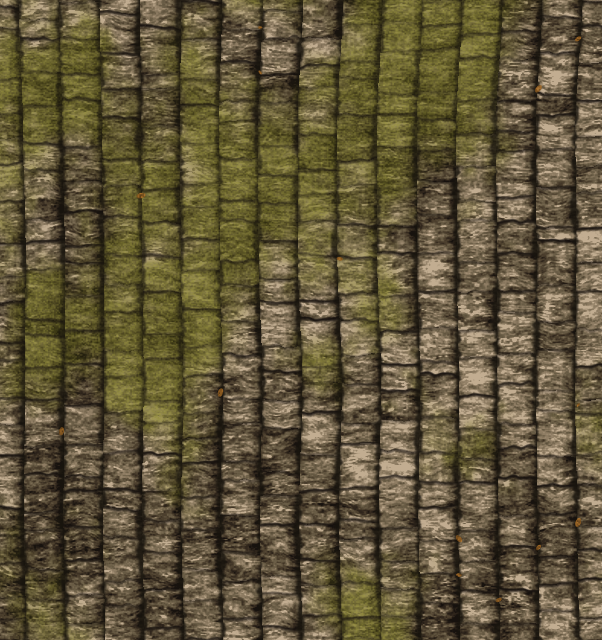
Reproduce this texture procedurally as a WebGL 2 fragment shader.

```glsl
#version 300 es
precision highp float;
uniform vec2 u_resolution;
out vec4 fragColor;

float hash(vec2 p) {
  return fract(sin(dot(p, vec2(127.1, 311.7))) * 43758.5453);
}

float noise(vec2 p) {
  vec2 i = floor(p), f = fract(p);
  f = f * f * (3.0 - 2.0 * f);
  return mix(mix(hash(i), hash(i + vec2(1, 0)), f.x),
             mix(hash(i + vec2(0, 1)), hash(i + vec2(1, 1)), f.x), f.y);
}

float fbm(vec2 p) {
  float sum = 0.0, amp = 0.5;
  for (int i = 0; i < 4; i++) {
    sum += amp * noise(p);
    p = p * 2.03 + 17.3;
    amp *= 0.5;
  }
  return sum / 0.9375;
}

// Uneven height of the joint below course k in a column
float joint(float k, float column) {
  return k + 0.65 * hash(vec2(k, column * 3.7 + 1.0));
}

// Weathered wood, from deep shadow to bleached fibre
vec3 woodColor(float t) {
  vec3 c = mix(vec3(0.09, 0.07, 0.055), vec3(0.19, 0.15, 0.11), smoothstep(-0.1, 0.12, t));
  c = mix(c, vec3(0.30, 0.25, 0.18), smoothstep(0.10, 0.32, t));
  c = mix(c, vec3(0.41, 0.36, 0.27), smoothstep(0.30, 0.52, t));
  c = mix(c, vec3(0.56, 0.49, 0.39), smoothstep(0.50, 0.74, t));
  return mix(c, vec3(0.76, 0.68, 0.57), smoothstep(0.72, 0.98, t));
}

void main() {
  vec2 p = gl_FragCoord.xy / u_resolution.y;

  // Columns, slightly crooked
  float x = (p.x - 0.034) / 0.0621 + 0.22 * (noise(p * vec2(2.0, 5.0)) - 0.5);
  float column = floor(x), across = x - column;

  // Courses of uneven height, each a little tilted
  float y = p.y * 19.5 + 9.0 * hash(vec2(column, 4.0));
  y += (across - 0.5) * 0.16 * (hash(vec2(column, floor(y))) - 0.5);
  y += 0.10 * (noise(vec2(x * 5.0, p.y * 20.0)) - 0.5);
  float k = floor(y);
  if (y < joint(k, column)) k -= 1.0;
  float below = y - joint(k, column);
  float above = joint(k + 1.0, column) - y;
  vec2 id = vec2(k, column);
  float tone = hash(id + 5.3);

  // Ragged ends shift every shingle sideways
  across += 0.09 * (hash(id + 8.1) - 0.5);
  across += 0.10 * (noise(vec2(column * 9.0, p.y * 130.0)) - 0.5);

  // Horizontal fibres, coarse to fine
  vec2 g = vec2(x + tone * 40.0, p.y + 0.01 * (noise(p * 30.0) - 0.5));
  float coarse = noise(g * vec2(1.6, 95.0));
  float medium = noise(g * vec2(4.0, 210.0) + 31.0);
  float fine = noise(g * vec2(13.0, 400.0) + 57.0);
  float speck = noise(p * 420.0);
  float t = 0.49 + 0.42 * (coarse - 0.5) + 0.50 * (medium - 0.5)
          + 0.42 * (fine - 0.5) + 0.22 * (speck - 0.5);
  t += 0.26 * (tone - 0.5) + 0.55 * (fbm(p * vec2(9.0, 7.0) + 3.0) - 0.5);

  // Bleached flakes on the lit part
  float flake = noise(g * vec2(3.0, 170.0) + 83.0) * (0.6 + 0.4 * fine);
  t += 0.32 * smoothstep(0.58, 0.78, flake) * smoothstep(0.95, 0.6, across);

  // Rounded profile lit from the left, dark on the right flank
  t += 0.08 * smoothstep(0.0, 0.3, across) - 0.34 * smoothstep(0.62, 1.0, across);

  // Moss in soft patches, broken into grains and drawn along the columns
  vec2 m = vec2(mix(p.x, (column + 0.5) * 0.0621, 0.35), p.y);
  float patches = fbm(m * vec2(6.5, 4.6) + vec2(7.4, 2.9));
  float moss = smoothstep(0.47, 0.73, patches + 0.10 * (noise(p * 60.0) - 0.5));
  moss *= 0.72 + 0.28 * speck;
  float grain = 0.55 * speck + 0.45 * noise(p * 260.0 + 9.0);
  vec3 mossColor = mix(vec3(0.20, 0.19, 0.05), vec3(0.56, 0.54, 0.22),
                       clamp(0.5 * grain + 0.5 * t + 0.08, 0.0, 1.0));
  vec3 color = mix(woodColor(t), mossColor, moss * 0.9);

  // Dark joints between courses, some nearly closed
  float gap = 0.045 + 0.05 * noise(vec2(x * 7.0, k));
  float strength = mix(0.35, 0.9, hash(id + 2.7));
  float strengthAbove = mix(0.35, 0.9, hash(id + vec2(1, 0) + 2.7));
  float crack = max(strength * smoothstep(gap, 0.0, below),
                    strengthAbove * smoothstep(gap + 0.05, 0.0, above));
  color = mix(color, vec3(0.08, 0.06, 0.05), crack * (1.0 - 0.3 * moss));

  // Deep grooves between columns
  float groove = max(smoothstep(0.07, -0.02, across), smoothstep(0.86, 0.98, across));
  color = mix(color, vec3(0.09, 0.075, 0.05), groove * (0.82 - 0.3 * moss));

  // A few fallen leaves caught in the grooves
  for (float i = 0.0; i < 14.0; i++) {
    vec2 at = vec2(0.034 + 0.0621 * floor(15.0 * hash(vec2(i, 1.3))), hash(vec2(i, 6.1)));
    float a = 6.28 * hash(vec2(i, 9.2));
    vec2 d = mat2(cos(a), sin(a), -sin(a), cos(a)) * (p - at);
    float size = 0.003 + 0.004 * hash(vec2(i, 3.8));
    float leaf = smoothstep(0.0015, -0.001, length(d * vec2(1.0, 1.7)) - size);
    color = mix(color, vec3(0.62, 0.40, 0.14) * (0.6 + 0.6 * speck), leaf * 0.85);
  }

  fragColor = vec4(color, 1.0);
}
```
